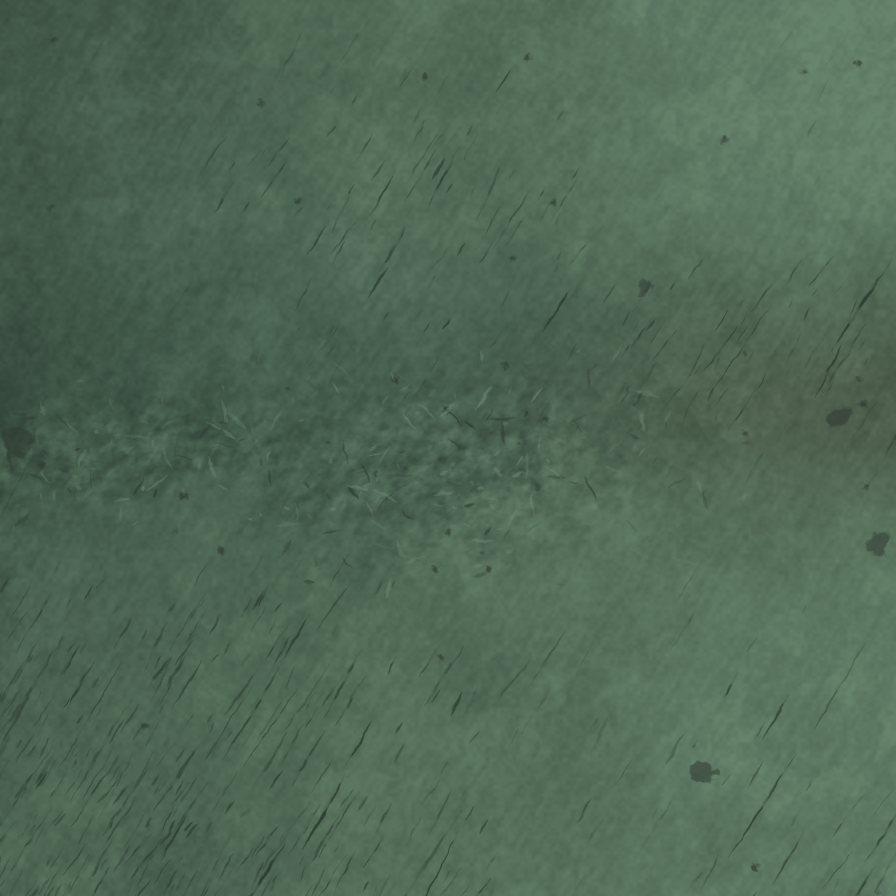
A WebGL 2 fragment shader for this texture:

```glsl
#version 300 es
precision highp float;
// Worn green painted surface with slanted scratches, chips and a scuffed dark band.
uniform vec2 u_resolution;
out vec4 fragColor;

vec3 hash3(vec2 p) {
  vec3 q = fract(p.xyx * vec3(0.1031, 0.1030, 0.0973));
  q += dot(q, q.yxz + 33.33);
  return fract((q.xxy + q.yzz) * q.zyx);
}

float noise(vec2 p) {
  vec2 i = floor(p), f = fract(p);
  f = f * f * (3.0 - 2.0 * f);
  return mix(mix(hash3(i).x, hash3(i + vec2(1, 0)).x, f.x),
             mix(hash3(i + vec2(0, 1)).x, hash3(i + vec2(1, 1)).x, f.x), f.y);
}

float fbm(vec2 p) {
  float sum = 0.0, amp = 0.5;
  for (int i = 0; i < 5; i++) {
    sum += amp * noise(p);
    p = mat2(1.6, 1.2, -1.2, 1.6) * p + 17.3;
    amp *= 0.5;
  }
  return sum;
}

mat2 rotate(float a) {
  return mat2(cos(a), -sin(a), sin(a), cos(a));
}

// Soft elliptical region around a centre.
float zone(vec2 p, vec2 centre, vec2 radius) {
  vec2 d = (p - centre) / radius;
  return exp(-dot(d, d));
}

// Tapered marks scattered on a grid; x runs along each mark.
float marks(vec2 p, vec2 cell, float spread, float width, float density, float seed) {
  float pixel = 1.0 / u_resolution.y, cover = 0.0;
  vec2 home = floor(p / cell);
  for (int j = -1; j <= 1; j++)
  for (int i = -1; i <= 1; i++) {
    vec2 id = home + vec2(i, j);
    vec3 a = hash3(id + seed), b = hash3(id + seed + 51.7);
    vec2 d = rotate((b.x - 0.5) * spread) * (p - (id + a.xy) * cell);
    float along = abs(d.x) / (cell.x * mix(0.15, 0.8, b.y * b.y));
    float w = width * mix(0.4, 1.3, b.z) * (1.0 - along * along);
    float body = 1.0 - smoothstep(w - pixel, w + pixel, abs(d.y));
    float shown = smoothstep(a.z, a.z + 0.12, density);
    cover = max(cover, body * shown * step(along, 1.0) * mix(0.4, 1.0, a.x));
  }
  return cover;
}

// Ragged chips with noisy outlines.
float chips(vec2 p, float cell, float radius, float density, float seed) {
  float cover = 0.0;
  vec2 home = floor(p / cell);
  float rough = (fbm(p * 0.9 / radius + seed) - 0.5) * radius * 2.6;
  for (int j = -1; j <= 1; j++)
  for (int i = -1; i <= 1; i++) {
    vec2 id = home + vec2(i, j);
    vec3 h = hash3(id + seed);
    float d = length(p - (id + h.xy) * cell) - radius * mix(0.5, 1.1, h.y) + rough;
    cover = max(cover, step(h.z, density) * (1.0 - smoothstep(-0.003, 0.003, d)));
  }
  return cover;
}

void main() {
  vec2 uv = gl_FragCoord.xy / u_resolution;
  vec2 warped = uv + 0.07 * (vec2(fbm(uv * 4.0), fbm(uv * 4.0 + 40.0)) - 0.5);

  // Broad light falloff and the dark horizontal band
  float tone = mix(mix(0.44, 0.86, uv.x), mix(0.14, 1.1, uv.x), uv.y);
  float band = (warped.y - 0.55 - 0.03 * uv.x) / 0.14;
  tone -= (0.22 + 0.45 * uv.x * uv.x) * exp(-band * band);
  tone += 0.4 * (fbm(uv * 5.0 + 8.0) - 0.48) + 0.25 * (fbm(uv * 22.0) - 0.48);

  // Scuffed patches across the middle
  float scuff = max(zone(warped, vec2(0.5, 0.48), vec2(0.23, 0.11)),
                    zone(warped, vec2(0.14, 0.5), vec2(0.26, 0.06)));
  float coarse = smoothstep(0.44, 0.62, fbm(uv * vec2(34.0, 44.0) + 3.0));
  float crumbs = fbm(rotate(0.5) * uv * vec2(75.0, 110.0) + 31.0);
  tone += scuff * (0.24 * (coarse - 0.3) + 1.1 * (crumbs - 0.48));
  tone += 0.12 * smoothstep(0.57, 0.66, fbm(uv * 17.0 + 70.0));

  // Fine grain and faint slanted brushing
  vec2 slant = rotate(1.02) * uv;
  tone += 0.17 * (noise(uv * 230.0) - 0.5) + 0.16 * (noise(uv * 120.0) - 0.5);
  tone += 0.16 * (noise(slant * vec2(45.0, 190.0)) - 0.5);

  vec3 color = mix(vec3(0.23, 0.31, 0.25), vec3(0.38, 0.49, 0.40), clamp(tone, -0.15, 1.15));
  color += vec3(-0.006, 0.0, 0.008) * zone(warped, vec2(0.25, 0.6), vec2(0.35, 0.18));
  color += vec3(0.016, -0.008, -0.008) * zone(warped, vec2(0.95, 0.55), vec2(0.3, 0.1));

  // Slanted scratches, gathered in worn areas
  float wear = 0.8 * (1.0 - smoothstep(0.12, 0.45, uv.y)) * (1.0 - smoothstep(0.1, 0.8, uv.x));
  wear += 0.38 * zone(uv, vec2(0.45, 0.77), vec2(0.2, 0.14));
  wear += 0.5 * zone(uv, vec2(0.83, 0.62), vec2(0.16, 0.08));
  wear += 0.3 * zone(uv, vec2(0.87, 0.13), vec2(0.14, 0.15)) + 0.05;
  wear *= 0.2 + 1.6 * fbm(uv * 8.0 + 25.0);
  float ragged = smoothstep(0.25, 0.6, noise(slant * vec2(90.0, 260.0)));
  vec2 frayed = slant + 0.005 * (vec2(fbm(uv * 70.0), fbm(uv * 70.0 + 9.0)) - 0.5);
  float scratch = marks(frayed, vec2(0.09, 0.018), 0.14, 0.0016, wear, 5.0);
  scratch = max(scratch, 0.85 * marks(frayed, vec2(0.045, 0.01), 0.25, 0.0014, wear * 0.9, 90.0));
  color = mix(color, vec3(0.15, 0.21, 0.17), scratch * mix(0.25, 0.85, ragged));

  // Dark chips and specks
  float dark = 0.55 * chips(uv, 0.17, 0.014, 0.17, 12.0);
  dark = max(dark, 0.7 * chips(uv, 0.05, 0.0035, 0.07 + 0.25 * scuff, 33.0));
  color = mix(color, vec3(0.18, 0.23, 0.19), dark);

  // Short crooked flecks in every direction
  vec2 crooked = uv + 0.012 * (vec2(fbm(uv * 45.0 + 5.0), fbm(uv * 45.0 + 60.0)) - 0.5);
  float nicks = marks(crooked, vec2(0.022), 6.28, 0.0018, scuff * 0.5 + 0.02, 140.0);
  float flecks = marks(crooked, vec2(0.02), 6.28, 0.0018, scuff * 0.6 + 0.04, 210.0);
  color = mix(color, vec3(0.16, 0.21, 0.17), 0.6 * nicks);
  color = mix(color, vec3(0.46, 0.57, 0.48), 0.45 * flecks);

  fragColor = vec4(color, 1.0);
}
```
